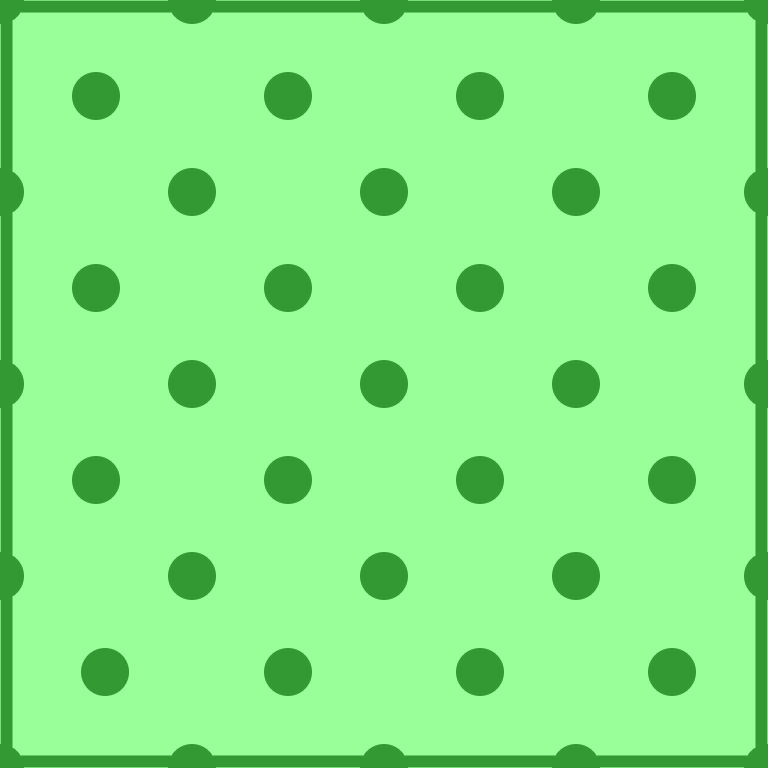
A WebGL 2 fragment shader for this pattern:

```glsl
#version 300 es
precision highp float;
// Staggered dark green polka dots on pale green, inside a thin square border.

uniform vec2 u_resolution;
out vec4 outColor;

const vec3 PALE_GREEN = vec3(0.6, 1.0, 0.6);
const vec3 DARK_GREEN = vec3(0.2, 0.6, 0.2);
const float REPEATS = 4.0;         // cells across and down
const float DOT_RADIUS = 0.125;    // in cells
const float STRAY_SHIFT = 0.047;   // rightward slip of the one stray dot, in cells
const vec2 STRAY_CELL = vec2(0.0); // cell that holds the stray dot
const float BORDER_OUTER = 0.0009; // border limits, inward from the canvas edge
const float BORDER_INNER = 0.0163;

// Signed distance to the dots at cell centres and cell corners, in cells.
float dotsDistance(vec2 p) {
    vec2 fromCentre = fract(p) - 0.5;
    if (floor(p) == STRAY_CELL) fromCentre.x -= STRAY_SHIFT;
    vec2 fromCorner = fract(p + 0.5) - 0.5;
    return min(length(fromCentre), length(fromCorner)) - DOT_RADIUS;
}

// Signed distance to the square border, in canvas units.
float borderDistance(vec2 uv) {
    vec2 inset = min(uv, 1.0 - uv);
    float depth = min(inset.x, inset.y);
    return max(BORDER_OUTER - depth, depth - BORDER_INNER);
}

// Coverage of a shape, softened over one pixel.
float coverage(float signedDistance, float pixel) {
    return clamp(0.5 - signedDistance / pixel, 0.0, 1.0);
}

void main() {
    vec2 uv = gl_FragCoord.xy / u_resolution;
    float pixel = 1.0 / min(u_resolution.x, u_resolution.y);

    float dots = coverage(dotsDistance(uv * REPEATS) / REPEATS, pixel);
    float border = coverage(borderDistance(uv), pixel);

    outColor = vec4(mix(PALE_GREEN, DARK_GREEN, max(dots, border)), 1.0);
}
```
